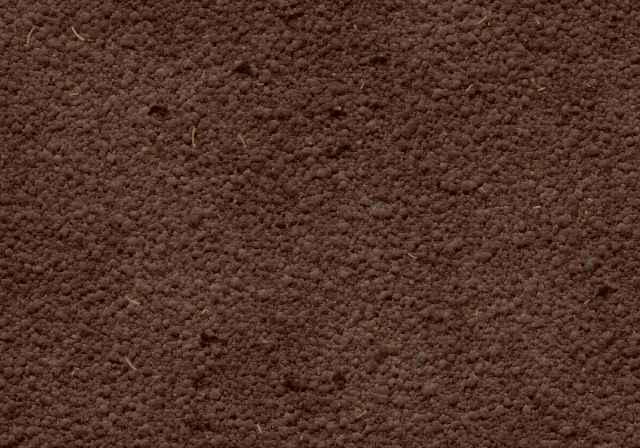
Write a Shadertoy shader that draws this texture.

```glsl
// Dark brown crumbly garden soil with straw bits, pale crumbs and green flecks.
#define FINE_SCALE 165.0
#define MEDIUM_SCALE 104.0
#define CLUMP_SCALE 66.0
#define MEDIUM_FILL 0.55
#define CLUMP_FILL 0.2
#define BRIGHTNESS 0.15
#define CONTRAST 1.07
#define STRAW_SHARE 0.3
#define CRUMB_SHARE 0.3
#define PIT_SHARE 0.07

const vec2 LIGHT = vec2(-0.2, 0.98);
const vec3 SOIL = vec3(0.305, 0.192, 0.142);
const vec3 SOIL_STEP = vec3(0.086, 0.082, 0.078);
const vec3 SOIL_DARKEST = vec3(0.09, 0.02, 0.006);
const vec3 STRAW = vec3(0.72, 0.53, 0.40);
const vec3 CRUMB = vec3(0.60, 0.43, 0.27);
const vec3 LEAF = vec3(0.24, 0.44, 0.22);

float hash(vec2 p) {
    return fract(sin(dot(p, vec2(127.1, 311.7))) * 43758.5453);
}

vec2 hash2(vec2 p) {
    return vec2(hash(p), hash(p + 17.3));
}

float noise(vec2 p) {
    vec2 i = floor(p), f = fract(p);
    f = f * f * (3.0 - 2.0 * f);
    return mix(mix(hash(i), hash(i + vec2(1, 0)), f.x),
               mix(hash(i + vec2(0, 1)), hash(i + vec2(1, 1)), f.x), f.y);
}

// Topmost round grain at p: x = light on its dome, y = coverage, z = random tone
vec3 grains(vec2 p, float scale, float fill) {
    vec2 q = p * scale, cell = floor(q);
    vec3 grain = vec3(0.0);
    float top = 0.0;
    for (int y = -1; y <= 1; y++)
    for (int x = -1; x <= 1; x++) {
        vec2 id = cell + vec2(x, y);
        if (hash(id + scale) > fill) continue;
        vec2 center = id + 0.15 + 0.7 * hash2(id + 3.7);
        vec2 d = (q - center) / mix(0.5, 0.85, hash(id + 5.1));
        float dome = 1.0 - dot(d, d);
        if (dome > top) {
            top = dome;
            grain = vec3(dot(d, LIGHT), smoothstep(0.0, 0.35, dome), hash(id + 9.2));
        }
    }
    return grain;
}

// Lays a layer of larger grains and their shadows over a tone
float pile(float tone, vec2 p, float scale, float fill, float shadow) {
    vec3 g = grains(p, scale, fill);
    float shade = grains(p + LIGHT * 0.5 / scale, scale, fill).y;
    float lit = 0.45 * tone + 1.3 * g.x + 0.8 * (g.z - 0.5) + 0.35;
    return mix(tone - shadow * shade, lit, g.y);
}

// Rare ragged hollows
float pits(vec2 p) {
    vec2 q = p * 10.0, id = floor(q);
    vec2 d = fract(q) - 0.35 - 0.3 * hash2(id + 2.4);
    float ragged = length(d * vec2(0.8, 1.2)) + 0.25 * (noise(p * 75.0) - 0.5);
    return step(hash(id + 31.0), PIT_SHARE) * (1.0 - smoothstep(0.08, 0.2, ragged));
}

vec3 soil(vec2 p) {
    vec2 warp = vec2(noise(p * 190.0), noise(p * 190.0 + 40.0)) - 0.5;
    vec2 q = p + 0.005 * warp;
    vec3 fine = grains(q, FINE_SCALE, 1.0);
    float tone = mix(-1.2, 1.3 * fine.x + 1.7 * (fine.z - 0.5) + 0.1, fine.y);
    tone = pile(tone, q, MEDIUM_SCALE, MEDIUM_FILL, 1.0);
    tone = pile(tone, q, CLUMP_SCALE, CLUMP_FILL, 1.2);
    tone += 0.6 * (noise(p * 5.0) - 0.5) + 0.5 * (noise(p * 19.0) - 0.5);
    tone = BRIGHTNESS + CONTRAST * tone - 2.0 * pits(p);
    return max(SOIL + SOIL_STEP * min(tone, 2.7), SOIL_DARKEST);
}

// Thin bent fibres, some of them green
vec3 addStraw(vec3 color, vec2 p, float pixel) {
    const float scale = 8.0;
    vec2 q = p * scale, id = floor(q);
    float angle = 6.283 * hash(id + 11.0), size = hash(id + 13.0);
    vec2 d = fract(q) - 0.3 - 0.4 * hash2(id + 7.0);
    vec2 along = vec2(cos(angle), sin(angle));
    vec2 local = vec2(dot(d, along), dot(d, vec2(-along.y, along.x)));
    local.y += 1.2 * local.x * local.x;
    float halfLength = mix(0.03, 0.15, size * size);
    local.x -= clamp(local.x, -halfLength, halfLength);
    float edge = pixel * scale;
    float cover = 1.0 - smoothstep(0.0, edge, length(local) - mix(0.004, 0.012, size));
    cover *= step(hash(id + 21.0), STRAW_SHARE) * mix(0.5, 0.95, hash(id + 23.0));
    return mix(color, hash(id + 29.0) < 0.22 ? LEAF : STRAW, cover);
}

// Small pale specks
vec3 addCrumbs(vec3 color, vec2 p, float pixel) {
    const float scale = 14.0;
    vec2 q = p * scale, id = floor(q);
    vec2 d = fract(q) - 0.2 - 0.6 * hash2(id + 43.0);
    d.x *= mix(0.6, 1.4, hash(id + 47.0));
    float radius = mix(0.015, 0.05, pow(hash(id + 53.0), 3.0));
    float cover = 1.0 - smoothstep(0.0, pixel * scale, length(d) - radius);
    cover *= step(hash(id + 59.0), CRUMB_SHARE) * 0.8;
    return mix(color, hash(id + 61.0) < 0.1 ? LEAF : CRUMB, cover);
}

void mainImage(out vec4 fragColor, in vec2 fragCoord) {
    float pixel = 1.0 / iResolution.y;
    vec3 color = vec3(0.0);
    // Four samples per pixel smooth the grain edges
    for (int i = 0; i < 4; i++) {
        vec2 offset = 0.5 * vec2(i % 2, i / 2) - 0.25;
        color += 0.25 * soil((fragCoord + offset) * pixel);
    }
    vec2 p = fragCoord * pixel;
    color = addCrumbs(color, p, pixel);
    color = addStraw(color, p, pixel);
    fragColor = vec4(color, 1.0);
}
```
